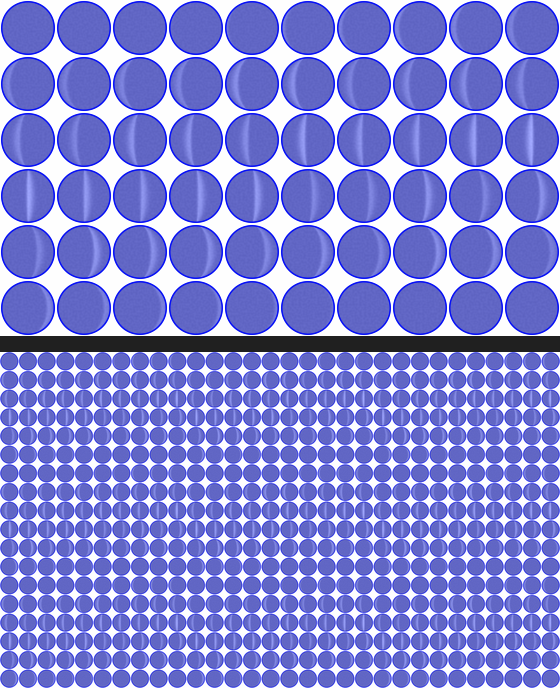
Top, the tile; bottom, the same tile 3 across and 3 down.
Write a Shadertoy shader that draws this pattern.

```glsl
// A 10 x 6 grid of outlined discs, each shaded like a ball under a moving light.
// A curved sheen steps from the left limb to the right one in reading order;
// its strength varies by hash and the discs carry fine wrapping gradient noise.

const vec2 GRID = vec2(10.0, 6.0);
const float RADIUS = 0.482;      // outer radius, in cells
const float OUTLINE = 0.027;     // ring width, in cells
const float GRAIN_PER_CELL = 24.0;

const vec3 PAPER = vec3(0.995);
const vec3 BODY = vec3(0.38, 0.40, 0.77);
const vec3 SHEEN = vec3(0.63, 0.66, 1.0);
const vec3 INK = vec3(0.02, 0.06, 0.97);

float hash(vec2 p) {
    vec3 q = fract(vec3(p.xyx) * 0.1031);
    q += dot(q, q.yzx + 33.33);
    return fract((q.x + q.y) * q.z);
}

// Dot product of the offset with a random unit gradient on a wrapped lattice
float cornerGradient(vec2 lattice, vec2 offset, vec2 period) {
    float angle = 6.2832 * hash(mod(lattice, period));
    return dot(vec2(cos(angle), sin(angle)), offset);
}

float gradientNoise(vec2 p, vec2 period) {
    vec2 i = floor(p), f = p - i;
    vec2 w = f * f * f * (f * (f * 6.0 - 15.0) + 10.0);
    vec2 e = vec2(1.0, 0.0);
    float low = mix(cornerGradient(i, f, period),
                    cornerGradient(i + e.xy, f - e.xy, period), w.x);
    float high = mix(cornerGradient(i + e.yx, f - e.yx, period),
                     cornerGradient(i + e.xx, f - e.xx, period), w.x);
    return mix(low, high, w.y);
}

// Band along a meridian: crisp towards the middle, soft towards the limb
float meridianBand(vec2 ball, float phase) {
    float halfChord = sqrt(max(1.0 - ball.y * ball.y, 0.01));
    float d = (ball.x / halfChord - 1.1 * phase) * sign(phase);
    float width = d < 0.0 ? 0.08 : 0.19;
    return exp(-d * d / (width * width)) * mix(0.65, 1.0, halfChord);
}

// Sheen is strongest in the middle of the sequence and dies at both ends
float sheenStrength(float phase, float variation) {
    float p2 = phase * phase;
    return 0.58 * (1.0 - p2 * p2) * mix(0.75, 1.25, variation)
         + 0.32 * exp(-p2 / 0.02);
}

// Antialiased coverage of the inside of a signed distance
float coverage(float dist, float pixel) {
    return 1.0 - smoothstep(-0.5 * pixel, 0.5 * pixel, dist);
}

void mainImage(out vec4 fragColor, in vec2 fragCoord) {
    vec2 p = fragCoord / iResolution.xy * GRID;
    vec2 cell = floor(p);
    vec2 local = p - cell - 0.5;
    float pixel = 1.2 * GRID.x / iResolution.x;

    // Position in reading order, mapped to -1..1
    float index = (GRID.y - 1.0 - cell.y) * GRID.x + cell.x;
    float phase = 2.0 * index / (GRID.x * GRID.y - 1.0) - 1.0;

    // Disc surface
    float glow = meridianBand(local / RADIUS, phase)
               * sheenStrength(phase, hash(cell + 7.0));
    float grain = gradientNoise(p * GRAIN_PER_CELL, GRID * GRAIN_PER_CELL);
    vec3 surface = mix(BODY, SHEEN, glow) + 0.03 * grain;

    // Paper, outline, then surface
    float dist = length(local) - RADIUS;
    vec3 color = mix(PAPER, INK, coverage(dist, pixel));
    color = mix(color, surface, coverage(dist + OUTLINE, pixel));
    fragColor = vec4(color, 1.0);
}
```
